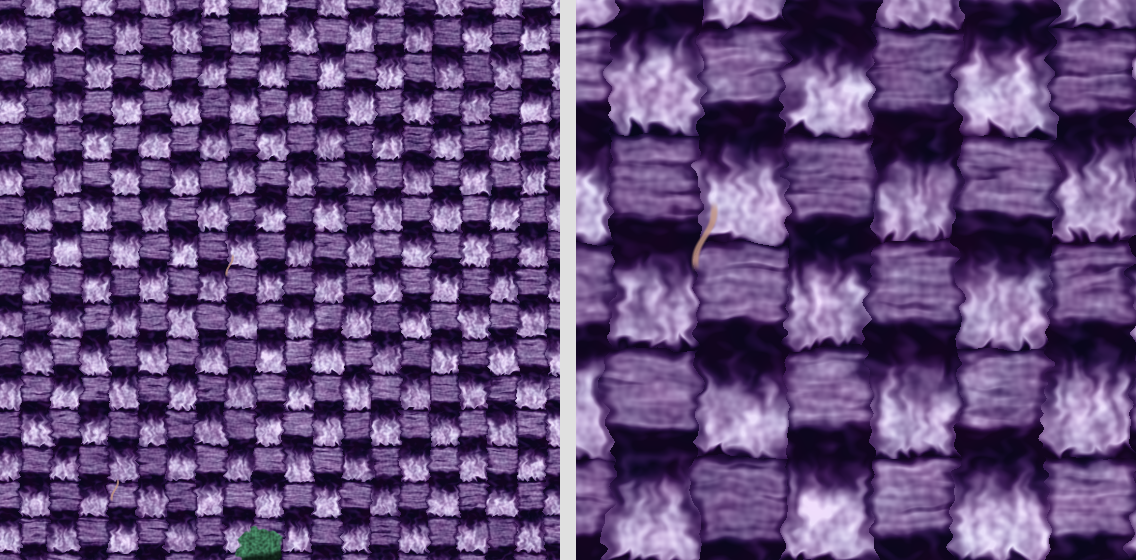
Left, the full canvas; right, a detail of the centre.
A Shadertoy shader for this texture:

```glsl
// Coarse purple plain weave: flat horizontal yarns alternate with fuzzy
// vertical tufts that rise out of dark gaps. Each column repeats every two rows,
// odd columns shifted by one row; gradient noise supplies the fibres and wear.

float hash(vec2 p) {
    vec3 q = fract(p.xyx * vec3(0.1031, 0.1030, 0.0973));
    q += dot(q, q.yzx + 33.33);
    return fract((q.x + q.y) * q.z);
}

// Gradient noise, roughly -1 to 1
float noise(vec2 p) {
    vec2 cell = floor(p), f = p - cell;
    vec2 w = f * f * f * (f * (f * 6.0 - 15.0) + 10.0);
    float corner[4];
    for (int i = 0; i < 4; i++) {
        vec2 o = vec2(i & 1, i >> 1);
        float a = 6.2832 * hash(cell + o);
        corner[i] = dot(vec2(cos(a), sin(a)), f - o);
    }
    return 1.6 * mix(mix(corner[0], corner[1], w.x), mix(corner[2], corner[3], w.x), w.y);
}

// Purple ramp from gap black (0) to bright lilac (6)
vec3 purple(float tone) {
    vec3 shades[7] = vec3[7](
        vec3(0.03, 0.01, 0.07), vec3(0.11, 0.04, 0.20), vec3(0.23, 0.11, 0.34),
        vec3(0.41, 0.29, 0.51), vec3(0.57, 0.46, 0.66), vec3(0.76, 0.68, 0.85),
        vec3(0.92, 0.87, 0.98));
    vec3 c = shades[0];
    for (int i = 1; i < 7; i++)
        c = mix(c, shades[i], clamp(tone - float(i - 1), 0.0, 1.0));
    return c;
}

void mainImage(out vec4 fragColor, in vec2 fragCoord) {
    vec2 p = fragCoord / iResolution.xy;
    p.y = 1.0 - p.y; // measured downwards

    // Weave coordinates: x counts columns, y counts two-row periods
    vec2 g = vec2(p.x * 19.2 + 0.2 * p.y + 0.11, p.y * 7.837 - 0.745);
    g += vec2(0.10, 0.025) * noise(p * 17.0);
    g += vec2(0.09, 0.015) * noise(p * vec2(65.0, 110.0) + 7.0);
    float column = floor(g.x);
    g.y += 0.5 * mod(column, 2.0);
    vec2 id = vec2(column, floor(g.y));
    float across = g.x - column;
    float t = g.y - id.y;
    float seed = hash(id + 40.0), seed2 = hash(id + 91.0);
    float side = 0.5 - abs(across - 0.5);
    float grain = noise(p * 190.0);

    // Horizontal yarn: rounded block with long streaks and dark creases
    float streak = noise(vec2(g.x * 1.7, g.y * 27.0) + seed * 50.0);
    float crease = smoothstep(0.25, 0.8, noise(vec2(g.x * 1.3, g.y * 17.0) + seed2 * 70.0));
    float yarnT = t + 0.015 * noise(vec2(g.x * 4.0, g.y * 3.0));
    float yarn = smoothstep(-0.01, 0.05, yarnT)
               * (1.0 - smoothstep(0.34, 0.40, yarnT + 0.04 * (seed - 0.5)));
    float yarnTone = 3.55 + 0.9 * streak + 0.5 * grain - 1.3 * crease + 0.7 * (seed - 0.5);
    yarnTone *= mix(0.55, 1.0, smoothstep(0.0, 0.13, side));

    // Vertical tuft: slanted fibres fading up into the gap, ragged at the foot
    float slant = (seed - 0.5) * 3.0 * t;
    float fibre = noise(vec2(g.x * 6.5 + slant, g.y * 6.0) + seed2 * 30.0);
    float tuftT = t + 0.05 * fibre;
    float tuft = smoothstep(0.50, 0.78, tuftT + 0.08 * (seed2 - 0.5))
               * (1.0 - smoothstep(0.95, 1.0, tuftT))
               * mix(0.5, 1.0, smoothstep(0.0, 0.15, side + 0.06 * fibre));
    float lint = max(0.0, noise(vec2(g.x * 4.0 - slant, g.y * 13.0) + 19.0));
    float tuftTone = 0.35 + 1.5 * lint * (1.0 - tuft)
                   + tuft * (4.4 + 1.3 * fibre + 0.6 * grain + 0.8 * (seed - 0.5));

    vec3 color = purple(mix(tuftTone, yarnTone, yarn));
    color += vec3(0.03, -0.005, 0.01) * noise(p * 45.0 + 3.0);

    // Two stray straw-coloured hairs
    for (int i = 0; i < 2; i++) {
        vec2 q = p - mix(vec2(0.410, 0.474), vec2(0.205, 0.875), float(i));
        float bend = abs(q.x + 0.3 * q.y + 0.002 * sin(q.y * 170.0));
        float hair = (1.0 - smoothstep(0.0008, 0.003, bend))
                   * (1.0 - smoothstep(0.014, 0.022, abs(q.y)));
        color = mix(color, vec3(0.78, 0.60, 0.52), 0.8 * hair);
    }

    // Green fleck of lint caught at the lower edge, shaded underneath
    vec2 q = (p - vec2(0.464, 0.980)) / vec2(0.043, 0.040);
    float fleck = 1.0 - smoothstep(0.86, 0.98, length(q) + 0.22 * noise(p * 60.0));
    vec3 green = vec3(0.23, 0.44, 0.33) * (1.0 + 0.35 * grain + 0.25 * noise(p * 95.0));
    green *= mix(1.0, 0.3, smoothstep(0.1, 0.4, q.y + 0.3 * q.x * q.x * sign(q.x)));
    color = mix(color, green, fleck);

    fragColor = vec4(clamp(color, 0.0, 1.0), 1.0);
}
```
